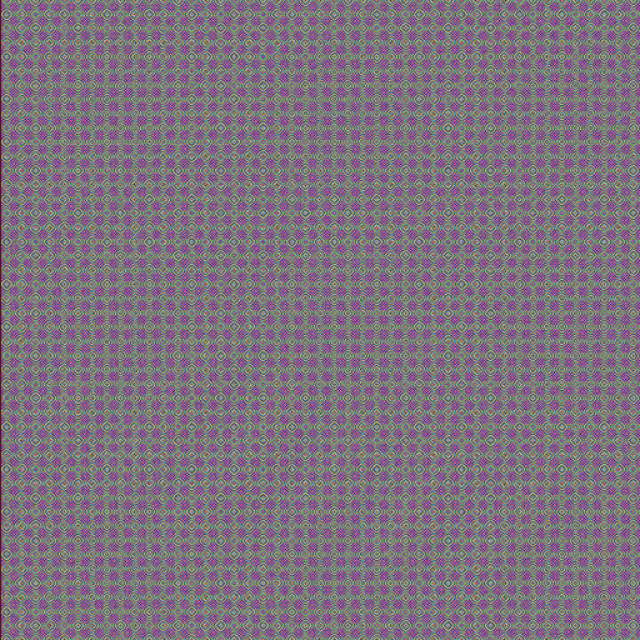
Write a Shadertoy shader that draws this pattern.

```glsl
// Woven lattice of small ringed cells, green rims on purple, drifting from round to square.
#define CELLS 45.0
#define DOTS 512.0
#define BEATS 2.78
#define BEAT_START vec2(0.18, 0.11)
#define RINGS 4.0
#define WEAVE 0.21
#define WEAR 0.2
#define CORE_COLOR vec3(0.51, 0.34, 0.55)
#define RIM_COLOR vec3(0.485, 0.53, 0.46)
#define EDGE_COLOR vec3(0.36, 0.06, 0.12)

const float PI = 3.14159;

float hash(vec2 p) {
    return fract(sin(dot(p, vec2(127.1, 311.7))) * 43758.5453);
}

// +1 or -1 in alternating squares
float checker(vec2 id) {
    return 1.0 - 2.0 * mod(id.x + id.y, 2.0);
}

// Colour of one square dot of the weave
vec3 dotColor(vec2 id) {
    vec2 uv = (id + 0.5) / DOTS;
    vec2 q = abs(fract(uv * CELLS + vec2(0.5, 0.0)) - 0.5);

    // Slow drift between round and square cells
    vec2 beat = 0.5 + 0.5 * cos(2.0 * PI * BEATS * (uv - BEAT_START));
    float squareness = 0.65 * beat.x * beat.y;
    float d = mix(length(q), max(q.x, q.y), squareness);

    // Purple core, green rim, muted diamonds at the corners
    float rim = smoothstep(0.28, 0.41, d);
    float corner = 1.0 - smoothstep(0.1, 0.24, q.x < 0.0 ? 0.0 : 1.0 - q.x - q.y);
    rim *= 1.0 - 0.55 * corner * (1.0 - squareness);

    // Straight lines where the drift is square
    vec2 lines = smoothstep(0.38, 0.48, q) * beat;
    rim = max(rim, 0.9 * max(lines.x, lines.y));
    vec3 color = mix(CORE_COLOR, RIM_COLOR, rim);

    // Threads mirrored about each cell centre, modulated by rings
    float mirrored = checker(floor(q * DOTS / CELLS));
    vec3 threads = vec3(mirrored, checker(id), mirrored);
    vec3 rings = cos(2.0 * PI * (RINGS * d * d + vec3(0.0, 0.36, 0.68)));
    color += WEAVE * threads * rings;

    // Fine irregularity
    vec3 grain = vec3(hash(id), hash(id + 17.0), hash(id + 43.0)) - 0.5;
    color += WEAR * grain;

    // Dark border along the left side
    return clamp(mix(color, EDGE_COLOR, 1.0 - step(0.5, id.x)), 0.0, 1.0);
}

void mainImage(out vec4 fragColor, in vec2 fragCoord) {
    vec2 p = fragCoord / iResolution.xy * DOTS - 0.5;
    vec2 id = floor(p);

    // Blend neighbouring dots over one screen pixel
    vec2 w = clamp((fract(p) - 0.5) * iResolution.xy / DOTS + 0.5, 0.0, 1.0);
    vec3 color = vec3(0.0);
    for (int j = 0; j < 2; j++) {
        for (int i = 0; i < 2; i++) {
            vec2 side = vec2(i, j);
            vec2 share = mix(1.0 - w, w, side);
            vec2 cell = clamp(id + side, 0.0, DOTS - 1.0);
            color += share.x * share.y * dotColor(cell);
        }
    }
    fragColor = vec4(color, 1.0);
}
```
